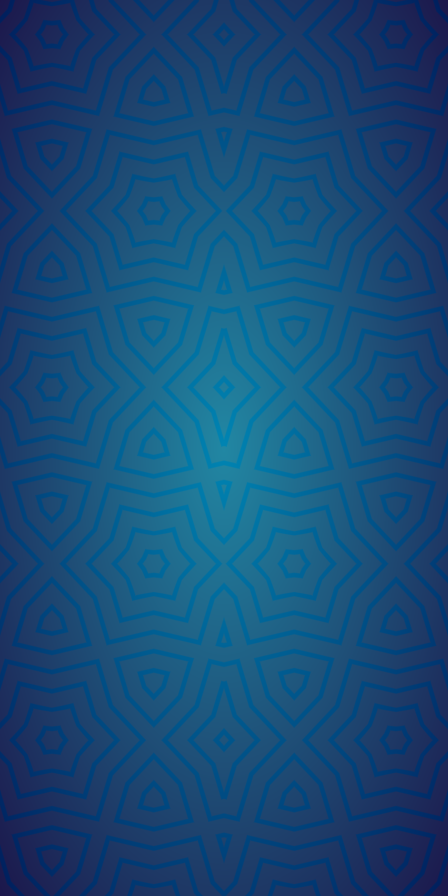
This pattern is drawn by a WebGL 1 fragment shader. Its source:

```glsl
precision highp float;

uniform vec2 u_resolution;

// Lengths are in canvas widths, measured from the canvas centre
const float STAR_SPACING = 0.4547;
const vec2  STAR_ORIGIN = vec2(0.0706, 0.1354);
const float FIRST_RING = 0.0312;     // tip radius of the innermost ring
const float RING_STEP = 0.0573;      // growth of the tip radius per ring
const float NOTCH_SLOPE = 0.94;      // depth of the notches between tips
const float CORE_SLOPE = 0.74;       // shallower notches at the star's core
const float LINE_HALF_WIDTH = 0.0051;
const float EDGE_SOFTNESS = 0.9;     // in pixels

const vec3 GROUND_CENTRE = vec3(0.13, 0.53, 0.64);
const vec3 GROUND_CORNER = vec3(0.11, 0.09, 0.295);
const vec3 LINE_CENTRE = vec3(0.0, 0.52, 0.70);
const vec3 LINE_CORNER = vec3(0.0, 0.115, 0.36);

// Offset from the nearest point of a triangular lattice
vec2 nearestStar(vec2 p) {
  vec2 cell = STAR_SPACING * vec2(1.0, sqrt(3.0));
  vec2 a = mod(p + 0.5 * cell, cell) - 0.5 * cell;
  vec2 b = mod(p, cell) - 0.5 * cell;
  return dot(a, a) < dot(b, b) ? a : b;
}

// Reflect into the 30 degree wedge above the x axis
vec2 foldSixfold(vec2 p) {
  vec2 normal = vec2(-0.5, 0.5 * sqrt(3.0));
  p = abs(p);
  p -= 2.0 * max(dot(p, normal), 0.0) * normal;
  return vec2(p.x, abs(p.y));
}

// Distance to the closest of the nested star outlines
float ringDistance(vec2 p) {
  vec2 wedge = foldSixfold(nearestStar(p));
  float outward = smoothstep(FIRST_RING, FIRST_RING + RING_STEP, length(wedge));
  vec2 slope = vec2(1.0, mix(CORE_SLOPE, NOTCH_SLOPE, outward));
  float level = (dot(wedge, slope) - FIRST_RING) / RING_STEP;
  return abs(fract(level + 0.5) - 0.5) * RING_STEP / length(slope);
}

void main() {
  vec2 centred = gl_FragCoord.xy - 0.5 * u_resolution;
  float pixel = 1.0 / u_resolution.x;

  // Left half of the lattice, mirrored about the vertical axis
  vec2 p = centred * pixel;
  p.x = -abs(p.x);
  float dist = ringDistance(p - STAR_ORIGIN);
  float soft = EDGE_SOFTNESS * pixel;
  float line = 1.0 - smoothstep(-soft, soft, dist - LINE_HALF_WIDTH);

  // Elliptical glow that reaches 1 at the corners
  float glow = length(2.0 * centred / u_resolution) / sqrt(2.0);
  vec3 ground = mix(GROUND_CENTRE, GROUND_CORNER, glow);
  vec3 ink = mix(LINE_CENTRE, LINE_CORNER, glow);

  gl_FragColor = vec4(mix(ground, ink, line), 1.0);
}
```
